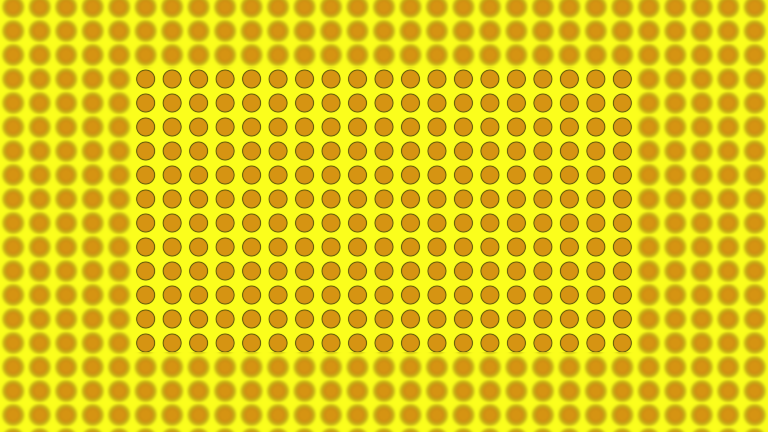
A Shadertoy shader for this pattern:

```glsl
// Grid of outlined orange dots on yellow, crisp inside a central panel and soft around it.

const vec2 GRID = vec2(29.0, 18.0);           // whole repeats across and down
const vec2 PHASE = vec2(0.5, 0.708);          // dot centre within its cell
const float RADIUS = 0.0208;                  // lengths are in canvas heights
const float LINE_WIDTH = 0.0018;
const float BLUR = 0.0046;

const vec2 PANEL_MIN = vec2(0.172, 0.185);    // as fractions of the canvas
const vec2 PANEL_MAX = vec2(0.828, 0.842);

const vec3 YELLOW = vec3(0.985, 0.995, 0.11);
const vec3 ORANGE = vec3(0.84, 0.58, 0.07);
const vec3 OUTLINE = vec3(0.20, 0.20, 0.03);

// Signed distance to the nearest dot edge
float dotDistance(vec2 uv, float aspect) {
    vec2 cell = fract(uv * GRID - PHASE + 0.5) - 0.5;
    return length(cell / GRID * vec2(aspect, 1.0)) - RADIUS;
}

// Coverage of a filled shape with a softened edge
float softFill(float d, float sigma) {
    return 1.0 - smoothstep(-2.0 * sigma, 2.0 * sigma, d);
}

// Coverage of a thin line spread out by a Gaussian
float softLine(float d, float width, float sigma) {
    float peak = min(1.0, width / (2.507 * sigma));
    return peak * exp(-0.5 * d * d / (sigma * sigma));
}

// Outlined dot over the background
vec3 shadeDot(float d, float sigma) {
    vec3 color = mix(YELLOW, ORANGE, softFill(d, sigma));
    return mix(color, OUTLINE, softLine(d, LINE_WIDTH, sigma));
}

// Antialiased mask of an axis-aligned box
float boxMask(vec2 uv, vec2 lo, vec2 hi, vec2 pixel) {
    vec2 inside = min(uv - lo, hi - uv) / pixel;
    return clamp(min(inside.x, inside.y) + 0.5, 0.0, 1.0);
}

void mainImage(out vec4 fragColor, in vec2 fragCoord) {
    vec2 pixel = 1.0 / iResolution.xy;
    vec2 uv = fragCoord * pixel;
    float d = dotDistance(uv, iResolution.x / iResolution.y);

    // Soft surroundings, crisp panel
    float crispSigma = 0.45 * pixel.y;
    vec3 soft = shadeDot(d, max(BLUR, crispSigma));
    vec3 crisp = shadeDot(d, crispSigma);
    float panel = boxMask(uv, PANEL_MIN, PANEL_MAX, pixel);

    fragColor = vec4(mix(soft, crisp, panel), 1.0);
}
```
